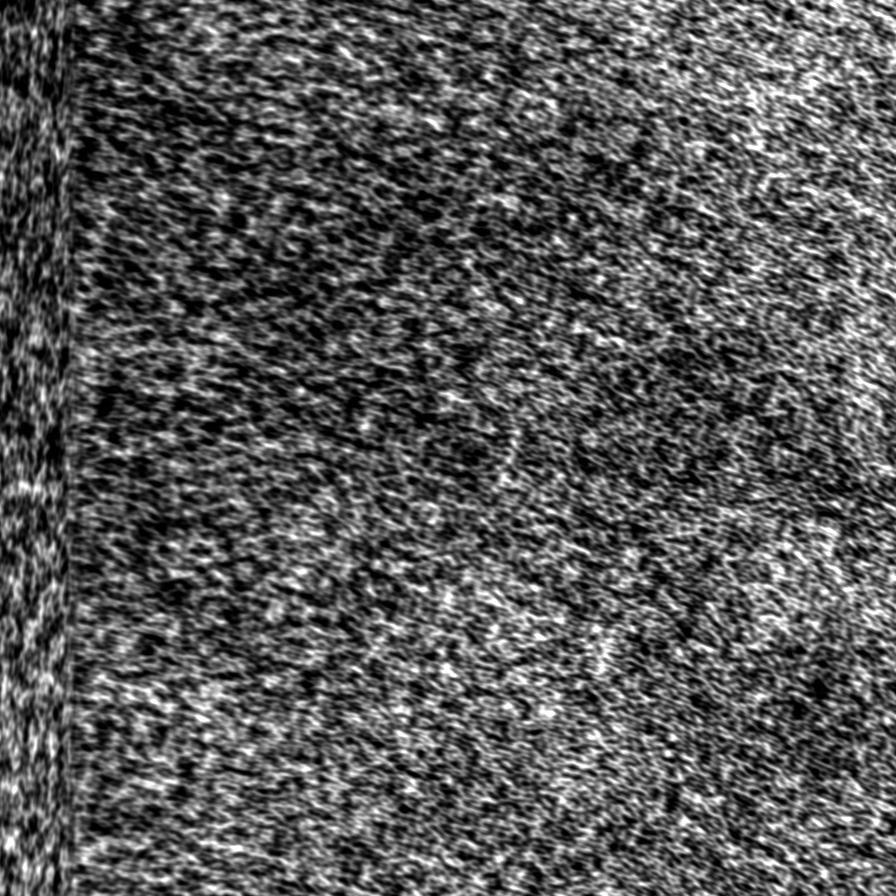
Give the GLSL for this texture, as a WebGL 2 fragment shader.

```glsl
#version 300 es
precision highp float;
// Grey, rough surface of short slanted grains with cloudy light and dark areas.
// Stretched gradient noise in several octaves forms the grain; a narrow strip
// on the left runs upright, and a slow tone field shifts the brightness.

uniform vec2 u_resolution;
out vec4 fragColor;

// Random unit vector for a lattice cell
vec2 gradientAt(ivec2 cell) {
    uint h = uint(cell.x) * 1597334677u ^ uint(cell.y) * 3812015801u;
    h = (h ^ (h >> 15)) * 2246822519u;
    h = (h ^ (h >> 13)) * 3266489917u;
    h ^= h >> 16;
    float angle = float(h & 65535u) / 65536.0 * 6.28319;
    return vec2(cos(angle), sin(angle));
}

float gradientNoise(vec2 p) {
    ivec2 cell = ivec2(floor(p));
    vec2 f = fract(p);
    vec2 w = f * f * f * (f * (f * 6.0 - 15.0) + 10.0);
    float a = dot(gradientAt(cell), f);
    float b = dot(gradientAt(cell + ivec2(1, 0)), f - vec2(1, 0));
    float c = dot(gradientAt(cell + ivec2(0, 1)), f - vec2(0, 1));
    float d = dot(gradientAt(cell + ivec2(1, 1)), f - vec2(1, 1));
    return mix(mix(a, b, w.x), mix(c, d, w.x), w.y);
}

// Coarse, main and fine grain; q.x runs along the grains, q.y across them
float grain(vec2 q, float fineness) {
    float coarse = gradientNoise(q * vec2(24, 48) + 7.3);
    float body = gradientNoise(q * vec2(47, 98) + 31.7);
    float fine = gradientNoise(q * vec2(98, 185) + 83.1);
    return 0.38 * coarse + mix(0.76, 0.58, fineness) * body
         + mix(0.44, 0.68, fineness) * fine;
}

// Soft round patch of light
float glow(vec2 p, vec2 centre, float radius) {
    vec2 d = (p - centre) / radius;
    return exp(-dot(d, d));
}

// Slow changes of brightness
float toneField(vec2 p, vec2 q) {
    float tone = 0.39;
    tone += 0.20 * smoothstep(1.2, 1.85, p.x + p.y);
    tone += 0.10 * (1.0 - smoothstep(0.12, 0.5, p.y));
    tone += 0.17 * glow(p, vec2(0.58, 0.32), 0.10);
    tone += 0.22 * glow(p, vec2(0.91, 0.33), 0.09);
    tone += 0.08 * glow(p, vec2(0.46, 0.84), 0.10);
    tone -= 0.15 * glow(p, vec2(0.63, 0.81), 0.08);
    tone -= 0.11 * glow(p, vec2(0.90, 0.21), 0.09);
    tone -= 0.06 * glow(p, vec2(0.18, 0.80), 0.26);
    tone += 0.16 * gradientNoise(q * vec2(5, 8) + 3.4);
    tone += 0.16 * gradientNoise(q * vec2(11, 18) + 12.9);
    return tone;
}

void main() {
    vec2 p = gl_FragCoord.xy / min(u_resolution.x, u_resolution.y);

    // Grain direction falls to the right, steeper further along
    vec2 slanted = vec2(p.x - 0.3 * p.y, p.y + 0.2 * p.x + 0.12 * p.x * p.x);
    slanted.y += 0.012 * gradientNoise(p * 5.0);
    vec2 upright = vec2(p.y + 0.25 * p.x, p.x - 0.12 * p.y) + 4.0;

    // Finer grain towards the right and the lower edge
    float fineness = smoothstep(0.3, 1.0, p.x + 0.3 * (1.0 - p.y));
    float strip = 1.0 - smoothstep(0.065, 0.095, p.x);
    float texture_ = mix(grain(slanted, fineness), grain(upright, 0.2), strip);

    // Faint upright streaks beside the strip
    float streaks = gradientNoise(p * vec2(150, 9)) * glow(vec2(p.x, 0), vec2(0.07, 0), 0.03);

    float value = toneField(p, slanted) + texture_ + 0.2 * streaks;
    value = pow(clamp(value, 0.0, 1.0), 1.4);
    fragColor = vec4(vec3(value), 1.0);
}
```
